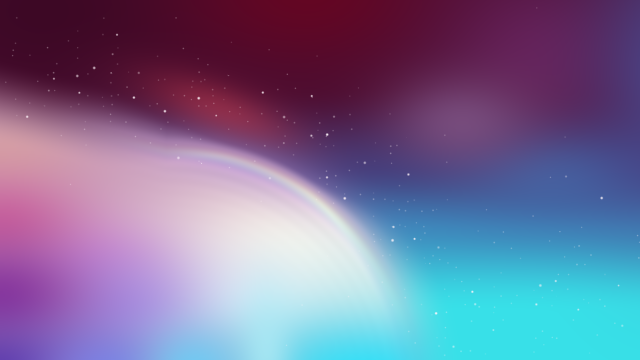
This background is drawn by a Shadertoy shader. Its source:

```glsl
// Soft nebula: a luminous pastel dome under a wine and cyan sky, with scattered stars.

const vec2 DOME_CENTER = vec2(0.463, -0.111);
const float DOME_RADIUS = 0.715;

float hash(vec2 p) {
    return fract(sin(dot(p, vec2(127.1, 311.7))) * 43758.55);
}

float bump(vec2 p, vec2 center, vec2 radius) {
    vec2 d = (p - center) / radius;
    return exp(-dot(d, d));
}

vec3 glow(vec3 base, vec2 p, vec2 center, vec2 radius, vec3 tint, float strength) {
    return mix(base, tint, strength * bump(p, center, radius));
}

// Signed distance to the rim: an arc on the right, a rising line on the left.
float rimDistance(vec2 p) {
    vec2 q = p - DOME_CENTER;
    q.y -= 0.25 * max(-q.x, 0.0);
    q.x = max(q.x, 0.0);
    return length(q) - DOME_RADIUS;
}

vec3 skyColor(vec2 p) {
    vec3 cyan = vec3(0.22, 0.88, 0.91);
    vec3 blue = vec3(0.24, 0.52, 0.73);
    vec3 indigo = vec3(0.24, 0.23, 0.48);
    vec3 wine = vec3(0.29, 0.05, 0.19);
    vec3 c = mix(cyan, blue, smoothstep(0.13, 0.41, p.y));
    c = mix(c, indigo, smoothstep(0.36, 0.54, p.y));
    c = mix(c, wine, smoothstep(0.50, 0.76, p.y));

    c = glow(c, p, vec2(0.15, 0.97), vec2(0.45, 0.25), vec3(0.23, 0.03, 0.14), 0.9);
    c = glow(c, p, vec2(0.86, 1.02), vec2(0.36, 0.20), vec3(0.40, 0.02, 0.13), 0.9);
    c = glow(c, p, vec2(1.50, 0.85), vec2(0.28, 0.24), vec3(0.41, 0.14, 0.37), 0.85);
    c = glow(c, p, vec2(1.55, 0.50), vec2(0.30, 0.13), vec3(0.27, 0.41, 0.66), 0.8);
    c = glow(c, p, vec2(1.28, 0.66), vec2(0.21, 0.13), vec3(0.49, 0.32, 0.51), 0.85);
    c = glow(c, p, vec2(1.86, 0.80), vec2(0.22, 0.38), vec3(0.29, 0.28, 0.55), 0.9);

    // Ember trail sloping down beside the rim
    vec2 sheared = p + vec2(0.0, 0.35 * (p.x - 0.62));
    return glow(c, sheared, vec2(0.62, 0.69), vec2(0.20, 0.075), vec3(0.60, 0.16, 0.25), 0.8);
}

vec3 domeColor(vec2 p) {
    vec3 c = vec3(0.78, 0.60, 0.73);
    c = glow(c, p, vec2(0.87, 0.32), vec2(0.46, 0.21), vec3(0.98, 0.95, 0.91), 1.0);
    c = glow(c, p, vec2(0.70, 0.17), vec2(0.32, 0.16), vec3(0.90, 0.95, 0.97), 0.9);
    c = glow(c, p, vec2(1.15, 0.20), vec2(0.25, 0.24), vec3(0.84, 0.96, 0.94), 0.9);
    c = glow(c, p, vec2(1.02, -0.04), vec2(0.38, 0.17), vec3(0.20, 0.88, 0.97), 1.0);
    c = glow(c, p, vec2(0.00, 0.58), vec2(0.24, 0.13), vec3(0.84, 0.63, 0.64), 0.9);
    c = glow(c, p, vec2(0.27, 0.28), vec2(0.20, 0.11), vec3(0.83, 0.56, 0.83), 0.8);
    c = glow(c, p, vec2(0.00, 0.38), vec2(0.22, 0.13), vec3(0.80, 0.37, 0.60), 0.9);
    c = glow(c, p, vec2(0.35, 0.16), vec2(0.22, 0.14), vec3(0.67, 0.57, 0.90), 0.85);
    c = glow(c, p, vec2(0.00, 0.18), vec2(0.25, 0.15), vec3(0.53, 0.20, 0.61), 0.95);
    c = glow(c, p, vec2(0.00, -0.02), vec2(0.28, 0.13), vec3(0.36, 0.22, 0.67), 0.95);
    c = glow(c, p, vec2(0.30, -0.03), vec2(0.18, 0.12), vec3(0.47, 0.50, 0.90), 0.9);
    c = glow(c, p, vec2(0.54, -0.03), vec2(0.14, 0.12), vec3(0.42, 0.80, 0.96), 0.9);
    // Pale beam rising from the bottom edge
    return glow(c, p, vec2(0.74, 0.02), vec2(0.07, 0.17), vec3(0.68, 0.92, 0.96), 0.75);
}

// Randomly placed dots, one candidate per cell, kept where density allows.
float starLayer(vec2 p, float cells, float radius, float density, float pixel) {
    vec2 id = floor(p * cells);
    vec2 offset = 0.2 + 0.6 * vec2(hash(id + 3.1), hash(id + 7.7));
    float d = length(p - (id + offset) / cells);
    float kept = step(hash(id + 13.3), density);
    float size = radius * mix(0.6, 1.2, hash(id + 19.9));
    return kept * mix(0.4, 1.0, hash(id + 5.5)) * smoothstep(size + pixel, size - pixel, d);
}

void mainImage(out vec4 fragColor, in vec2 fragCoord) {
    vec2 p = fragCoord / iResolution.y;
    float pixel = 1.0 / iResolution.y;
    float d = rimDistance(p);

    // The rim is crisp at its crest and dissolves toward both ends
    float crest = smoothstep(0.25, 0.65, p.x) * smoothstep(1.20, 0.85, p.x);
    float softness = mix(0.12, 0.022, crest);
    float inside = smoothstep(softness, -softness, d);

    // Halo outside the rim
    vec3 sky = skyColor(p);
    float halo = exp(-max(d, 0.0) / 0.055) * smoothstep(0.1, 0.5, p.x) * smoothstep(1.3, 0.9, p.x);
    sky = mix(sky, vec3(0.66, 0.50, 0.72), 0.65 * halo);

    // Lilac veil, faint ripples and a thin rainbow inside the rim
    vec3 dome = domeColor(p);
    dome = mix(dome, vec3(0.74, 0.63, 0.84), 0.55 * bump(vec2(p.x, d), vec2(0.66, -0.04), vec2(0.22, 0.06)));
    dome += 0.02 * crest * sin(d * 190.0) * exp(d / 0.07);
    vec3 rainbow = cos(6.283 * (d / 0.07 + vec3(0.0, 0.33, 0.67)));
    dome += 0.045 * crest * rainbow * bump(vec2(d, 0.0), vec2(-0.025, 0.0), vec2(0.025, 1.0));

    vec3 color = mix(sky, dome, inside);

    // Stars follow the rim and gather at the lower right
    float density = bump(vec2(d, 0.0), vec2(0.11, 0.0), vec2(0.13, 1.0));
    density = max(density, bump(p, vec2(1.48, 0.20), vec2(0.25, 0.17)));
    float stars = starLayer(p, 17.0, 0.0028, 0.30 * density, pixel);
    stars += 0.45 * starLayer(p + 0.37, 45.0, 0.0014, 0.28 * density, pixel);
    color = mix(color, vec3(1.0, 0.96, 0.98), clamp(stars, 0.0, 1.0));

    fragColor = vec4(clamp(color, 0.0, 1.0), 1.0);
}
```
